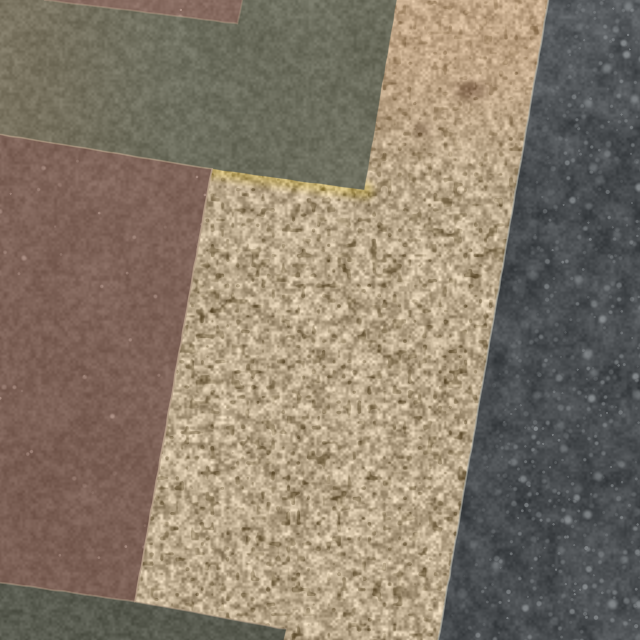
Give the GLSL for this texture, as a Shadertoy shader.

```glsl
// Inlaid stone floor: green and red slabs set into pale speckled granite,
// with a dark flecked slab on the right. Slabs are half-plane intersections,
// surfaced with layered value noise and scattered flecks; joints are segments.

const vec3 SAND = vec3(0.735, 0.665, 0.555);
const vec3 SAND_WARM = vec3(0.755, 0.650, 0.530);
const vec3 GREEN = vec3(0.425, 0.430, 0.368);
const vec3 GREEN_WARM = vec3(0.475, 0.450, 0.375);
const vec3 GREEN_LOW = vec3(0.345, 0.355, 0.310);
const vec3 RED = vec3(0.490, 0.382, 0.340);
const vec3 DARK = vec3(0.285, 0.300, 0.312);
const vec3 FLECK = vec3(0.66, 0.68, 0.69);
const vec3 JOINT = vec3(0.72, 0.63, 0.54);
const float GRAIN_FREQ = 115.0;
const float SAND_CONTRAST = 0.50;
const float JOINT_WIDTH = 0.0011;
const float EDGE_SOFT = 0.0013;

// Slab corners
const vec2 GREEN_TIP = vec2(0.569, 0.703);
const vec2 RED_TOP = vec2(0.331, 0.736);
const vec2 RED_LOW = vec2(0.211, 0.060);
const vec2 GREEN_LEFT = vec2(0.0, 0.790);
const vec2 LOW_LEFT = vec2(0.0, 0.090);
const vec2 LOW_TIP = vec2(0.447, 0.017);
const vec2 INSET_TIP = vec2(0.371, 0.963);
const vec2 DARK_LOW = vec2(0.685, 0.0);
const vec2 DARK_TOP = vec2(0.857, 1.0);

float hash(vec2 p) {
    vec3 q = fract(vec3(p.xyx) * 0.1031);
    q += dot(q, q.yzx + 33.33);
    return fract((q.x + q.y) * q.z);
}

float noise(vec2 p) {
    vec2 i = floor(p), f = fract(p);
    f = f * f * (3.0 - 2.0 * f);
    return mix(mix(hash(i), hash(i + vec2(1, 0)), f.x),
               mix(hash(i + vec2(0, 1)), hash(i + vec2(1, 1)), f.x), f.y);
}

// Signed distance to a line, positive on the left of a -> b
float side(vec2 p, vec2 a, vec2 b) {
    vec2 d = normalize(b - a);
    return dot(p - a, vec2(-d.y, d.x));
}

float segment(vec2 p, vec2 a, vec2 b) {
    vec2 d = b - a;
    return length(p - a - d * clamp(dot(p - a, d) / dot(d, d), 0.0, 1.0));
}

float inside(float d) { return smoothstep(-EDGE_SOFT, EDGE_SOFT, d); }

float joint(vec2 p, vec2 a, vec2 b) {
    return 1.0 - smoothstep(0.3 * JOINT_WIDTH, 2.2 * JOINT_WIDTH, segment(p, a, b));
}

// Soft round flecks, one jittered candidate per cell
float flecks(vec2 p, float freq, float density) {
    vec2 q = p * freq, cell = floor(q);
    float sum = 0.0;
    for (int y = -1; y <= 1; y++)
    for (int x = -1; x <= 1; x++) {
        vec2 c = cell + vec2(x, y);
        vec2 centre = c + vec2(hash(c + 17.0), hash(c + 53.0));
        float radius = mix(0.2, 0.55, hash(c + 91.0));
        float on = step(hash(c), density) * mix(0.3, 1.0, hash(c + 131.0));
        sum = max(sum, on * (1.0 - smoothstep(0.1, radius, length(q - centre))));
    }
    return sum;
}

float stain(vec2 p, vec2 centre, vec2 size) {
    return exp(-dot((p - centre) / size, (p - centre) / size));
}

void mainImage(out vec4 fragColor, in vec2 fragCoord) {
    vec2 uv = fragCoord / iResolution.xy;
    vec2 p = uv + 0.0012 * (vec2(noise(uv * 60.0), noise(uv * 60.0 + 40.0)) - 0.5);

    // Shared grain
    float coarse = noise(uv * GRAIN_FREQ) - 0.5;
    float fine = noise(uv * GRAIN_FREQ * 2.1 + 31.0) - 0.5;
    float cloud = noise(uv * 14.0 + 7.0) - 0.5;
    float grain = 0.55 * coarse + 0.45 * fine;

    // Pale granite with dark grains and two brown stains
    vec3 col = mix(SAND, SAND_WARM, smoothstep(0.65, 0.95, uv.y));
    float calm = mix(1.0, 0.65, smoothstep(0.6, 0.9, uv.y));
    col += SAND_CONTRAST * calm * grain + 0.035 * cloud;
    float pits = smoothstep(0.64, 0.9, noise(uv * GRAIN_FREQ * 1.1 + 83.0));
    col -= vec3(0.17, 0.17, 0.18) * pits * calm;
    float stains = stain(p, vec2(0.736, 0.859), vec2(0.024, 0.015))
                 + 0.5 * stain(p, vec2(0.661, 0.798), vec2(0.016, 0.013));
    col -= vec3(0.20, 0.21, 0.19) * stains;
    float glow = smoothstep(0.025, 0.0, segment(p, RED_TOP, GREEN_TIP));
    col += vec3(0.04, 0.03, -0.11) * glow;

    // Green and red slabs
    float greenSide = side(p, GREEN_TIP, vec2(0.620, 1.0));
    float greenBase = min(side(p, GREEN_LEFT, RED_TOP), side(p, RED_TOP, GREEN_TIP));
    float redSide = side(p, RED_LOW, RED_TOP);
    float lowTop = min(-side(p, LOW_LEFT, RED_LOW), -side(p, RED_LOW, LOW_TIP));
    float inset = min(side(p, INSET_TIP, vec2(0.379, 1.0)), side(p, vec2(0.07, 1.0), INSET_TIP));
    vec3 red = RED + 0.12 * grain + 0.03 * cloud + 0.02 * (uv.y - 0.4);
    red += 0.16 * flecks(uv, 90.0, 0.025);
    vec3 green = mix(GREEN_WARM, GREEN, smoothstep(0.0, 0.32, uv.x)) + 0.14 * grain + 0.03 * cloud;
    col = mix(col, red, inside(min(redSide, -greenBase)));
    col = mix(col, green, inside(min(greenSide, greenBase)));
    col = mix(col, red + 0.03, inside(inset));
    float lowSide = side(p, vec2(0.443, 0.0), LOW_TIP);
    col = mix(col, GREEN_LOW + 0.15 * grain, inside(min(lowTop, lowSide)));

    // Dark slab, flecked more strongly away from its edge
    float depth = -side(p, DARK_LOW, DARK_TOP);
    float mottle = noise(uv * 36.0 + 11.0) - 0.5;
    vec3 dark = DARK + 0.10 * mottle + 0.13 * grain + 0.05 * smoothstep(0.7, 1.0, uv.y);
    float spots = max(flecks(uv, 48.0, 0.22), 0.75 * flecks(uv + 3.0, 95.0, 0.24));
    dark = mix(dark, FLECK, 0.62 * spots * smoothstep(-0.02, 0.10, depth));
    col = mix(col, dark, inside(depth));

    // Pale joints
    float seams = joint(p, RED_LOW, RED_TOP);
    seams = max(seams, 0.65 * joint(p, GREEN_LEFT, RED_TOP));
    seams = max(seams, 0.55 * joint(p, LOW_LEFT, RED_LOW));
    seams = max(seams, 0.6 * joint(p, RED_LOW, LOW_TIP));
    seams = max(seams, 0.5 * joint(p, vec2(0.07, 1.0), INSET_TIP));
    seams = max(seams, 0.4 * joint(p, INSET_TIP, vec2(0.379, 1.0)));
    col = mix(col, JOINT, 0.8 * seams);
    col = mix(col, vec3(0.70, 0.70, 0.66), 0.6 * joint(p, DARK_LOW, DARK_TOP));

    fragColor = vec4(clamp(col, 0.0, 1.0), 1.0);
}
```
